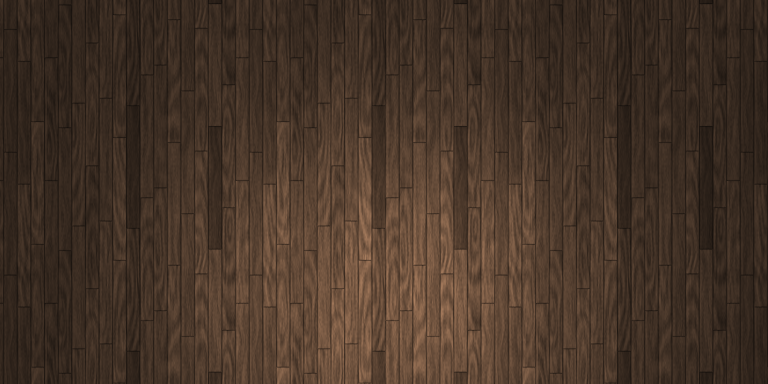
Write a Shadertoy shader that draws this texture.

```glsl
const float COLUMNS = 18.0;            // planks before the floor repeats
const float PLANK_WIDTH = 0.01776;     // in canvas widths
const float PLANK_LENGTH = 0.1599;
const float FIRST_SEAM = 0.3421;
const float SEAM_HALF_WIDTH = 0.0007;
const float SEAM_DEPTH = 0.36;
const float BEVEL_LIGHT = 0.12;
const float GRAIN_CONTRAST = 0.34;
const float RING_CONTRAST = 0.13;
const float SPECKLE_CONTRAST = 0.16;
const float AMBIENT = 0.81;
const float GLOW_STRENGTH = 0.98;
const vec2 GLOW_CENTER = vec2(0.508, 0.395);   // measured from the top left
const vec2 GLOW_RADIUS = vec2(0.275, 0.245);
const vec3 WALNUT = vec3(0.254, 0.192, 0.147);

// Start of the main plank in each column, in plank lengths from the top
const float JOINTS[18] = float[18](
    0.50, 0.99, 0.47, 1.04, 0.84, 1.35, 0.80, 1.12, 0.86,
    0.61, 0.53, 1.16, 0.74, 1.23, 1.03, 0.69, 0.47, 1.24);

// Tone of those main planks
const float TONES[18] = float[18](
    0.97, 1.16, 0.95, 0.98, 1.05, 0.94, 1.01, 1.18, 0.75,
    1.04, 0.98, 1.06, 1.02, 1.10, 0.76, 1.02, 1.06, 0.96);

float hash(vec2 p) {
    vec3 q = fract(p.xyx * vec3(0.1031, 0.1030, 0.0973));
    q += dot(q, q.yzx + 33.33);
    return fract((q.x + q.y) * q.z);
}

float noise(vec2 p) {
    vec2 cell = floor(p), f = fract(p);
    f = f * f * (3.0 - 2.0 * f);
    return mix(mix(hash(cell), hash(cell + vec2(1, 0)), f.x),
               mix(hash(cell + vec2(0, 1)), hash(cell + vec2(1, 1)), f.x), f.y);
}

// Long fibres, arched growth rings and pores; local runs over one plank
float woodGrain(vec2 local, float seed) {
    vec2 q = local * vec2(PLANK_WIDTH, PLANK_LENGTH) + vec2(seed * 0.37, seed * 0.73);
    float warp = noise(q * vec2(110.0, 26.0));
    float fibre = 0.55 * noise(vec2(q.x * 330.0 + warp * 3.0, q.y * 22.0))
                + 0.45 * noise(vec2(q.x * 640.0 + warp * 4.0, q.y * 55.0));
    vec2 heart = vec2(hash(vec2(seed, 3.0)), hash(vec2(seed, 8.0)));
    float rings = sin(26.0 * length((local - heart) * vec2(0.8, 1.1)) + 6.0 * warp);
    float figured = smoothstep(0.25, 0.75, hash(vec2(seed, 15.0)));
    float pores = noise(q * vec2(850.0, 330.0));
    return 1.0 + GRAIN_CONTRAST * (fibre - 0.5) * 1.3
               + RING_CONTRAST * figured * rings
               + SPECKLE_CONTRAST * (pores - 0.5);
}

void mainImage(out vec4 fragColor, in vec2 fragCoord) {
    vec2 p = vec2(fragCoord.x, iResolution.y - fragCoord.y) / iResolution.x;
    float pixel = 1.0 / iResolution.x;

    // Plank lookup
    float across = (p.x - FIRST_SEAM) / PLANK_WIDTH;
    float column = mod(floor(across), COLUMNS);
    int index = clamp(int(column + 0.5), 0, 17);
    float along = p.y / PLANK_LENGTH - JOINTS[index];
    float row = mod(floor(along), 2.0);
    vec2 local = fract(vec2(across, along));
    float seed = column + COLUMNS * row + 1.0;

    // Plank tone and grain
    float otherTone = mix(0.86, 1.12, hash(vec2(seed, 41.0)));
    float tone = row < 0.5 ? TONES[index] : otherTone;
    float shade = tone * woodGrain(local, seed);

    // Dark seams with a lit bevel on one side
    vec2 size = vec2(PLANK_WIDTH, PLANK_LENGTH);
    vec2 toEdge = min(local, 1.0 - local) * size;
    float edge = min(toEdge.x, toEdge.y);
    float seam = 1.0 - smoothstep(SEAM_HALF_WIDTH - 0.5 * pixel, SEAM_HALF_WIDTH + 0.7 * pixel, edge);
    float bevelPos = (local.x * PLANK_WIDTH - 0.0024) / (0.0007 + 0.5 * pixel);
    shade *= 1.0 - SEAM_DEPTH * seam;
    shade += BEVEL_LIGHT * exp(-bevelPos * bevelPos);

    // Pool of light low in the middle, dim towards the corners
    vec2 center = vec2(GLOW_CENTER.x, GLOW_CENTER.y * 2.0 * iResolution.y / iResolution.x);
    vec2 d = (p - center) / GLOW_RADIUS;
    float glow = exp(-dot(d, d));
    float side = abs(p.x - 0.5) * 2.0;
    float light = AMBIENT + GLOW_STRENGTH * glow - 0.07 * side * side;

    vec3 color = WALNUT * shade * light;
    color *= mix(vec3(1.0), vec3(1.02, 1.0, 0.98), glow);
    fragColor = vec4(clamp(color, 0.0, 1.0), 1.0);
}
```
